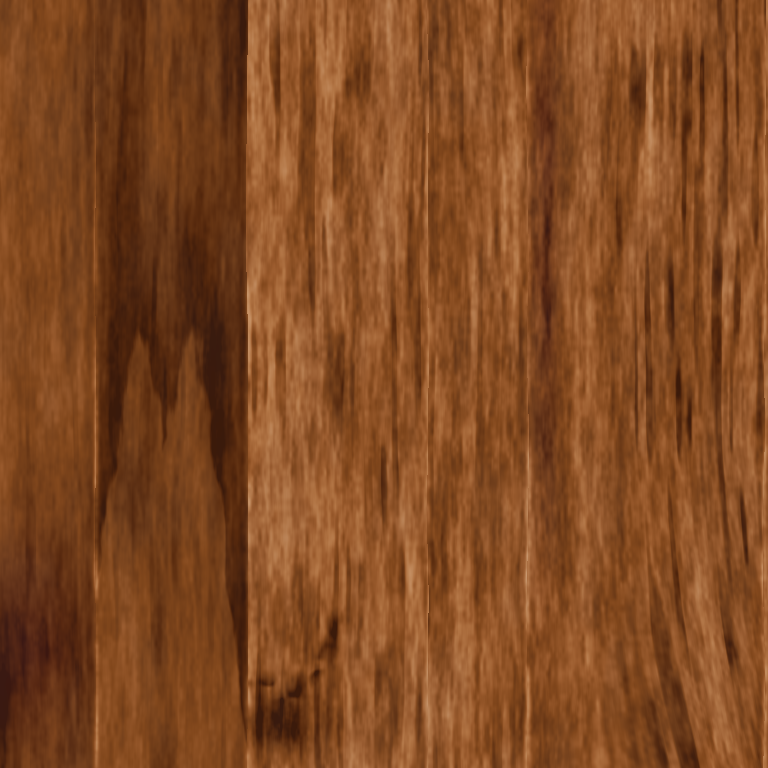
This texture is drawn by a Shadertoy shader. Its source:

```glsl
// Stained brown wooden planks with vertical grain, pale seams, dark stains and a knot.
#define PORE_DEPTH 0.50
#define STREAK_DEPTH 0.50
#define FIBRE_DEPTH 0.27
#define LINE_DEPTH 0.48
#define PATCH_DEPTH 0.34
#define STAIN_DEPTH 0.44
#define SEAM_WIDTH 0.0032
#define GRAIN_WAVER 0.012

const float plankEdge[6] = float[6](0.0, 0.124, 0.322, 0.557, 0.687, 0.996);
const float plankTone[6] = float[6](0.50, 0.41, 0.86, 0.70, 0.69, 0.75);
const float seamLight[6] = float[6](0.0, 0.55, 0.42, 0.24, 0.36, 0.40);

float hash(vec2 p) {
    vec3 q = fract(p.xyx * 0.1031);
    q += dot(q, q.yzx + 33.33);
    return fract((q.x + q.y) * q.z);
}

float noise(vec2 p) {
    vec2 cell = floor(p), f = fract(p);
    f = f * f * (3.0 - 2.0 * f);
    return mix(mix(hash(cell), hash(cell + vec2(1, 0)), f.x),
               mix(hash(cell + vec2(0, 1)), hash(cell + vec2(1, 1)), f.x), f.y);
}

float fbm(vec2 p) {
    float sum = 0.0, gain = 0.5;
    for (int i = 0; i < 4; i++) {
        sum += gain * noise(p);
        p = p * 2.03 + 17.7;
        gain *= 0.5;
    }
    return sum / 0.9375;
}

// Soft elliptical spot, 1 at its centre
float spot(vec2 p, vec2 centre, vec2 radius) {
    vec2 d = (p - centre) / radius;
    return exp(-dot(d, d));
}

// Linear ramp from dark stain (0) to pale wood (1) and worn seams (1.4)
vec3 woodColor(float tone) {
    vec3 c = mix(vec3(0.23, 0.10, 0.04), vec3(0.34, 0.16, 0.05), clamp(tone / 0.2, 0.0, 1.0));
    c = mix(c, vec3(0.43, 0.23, 0.09), clamp((tone - 0.2) / 0.2, 0.0, 1.0));
    c = mix(c, vec3(0.51, 0.28, 0.11), clamp((tone - 0.4) / 0.17, 0.0, 1.0));
    c = mix(c, vec3(0.61, 0.36, 0.18), clamp((tone - 0.57) / 0.2, 0.0, 1.0));
    c = mix(c, vec3(0.70, 0.46, 0.27), clamp((tone - 0.77) / 0.2, 0.0, 1.0));
    return mix(c, vec3(0.84, 0.66, 0.50), clamp((tone - 0.97) / 0.43, 0.0, 1.0));
}

// Ragged finger-shaped stain on the second plank
float fingerStain(vec2 p) {
    vec2 q = p + vec2(0.022 * (fbm(vec2(p.x * 8.0, p.y * 9.0)) - 0.5), 0.0);
    float fromTip = abs(abs(q.x - 0.213) - 0.033);
    float edge = 0.57 - 2.8 * fromTip - 60.0 * fromTip * fromTip;
    edge += 0.12 * (fbm(vec2(p.x * 70.0, p.y * 12.0)) - 0.5);
    float above = p.y - edge;
    float dark = smoothstep(-0.02, 0.03, above) * exp(-max(above, 0.0) * 4.0);
    float pale = smoothstep(0.03, -0.03, above) * 0.17;
    float tongue = spot(q, vec2(0.28, 0.45), vec2(0.014, 0.17));
    tongue += 0.8 * spot(q, vec2(0.25, 0.68), vec2(0.022, 0.09));
    tongue += 0.6 * spot(q, vec2(0.168, 0.36), vec2(0.010, 0.10));
    return pale - 0.20 * dark - 0.30 * tongue;
}

// Broken dark rim and core of the knot on the third plank
float knot(vec2 p) {
    vec2 d = p - vec2(0.362, 0.185) + 0.02 * (vec2(noise(p * 40.0), noise(p * 40.0 + 9.0)) - 0.5);
    float ring = exp(-pow((length(d * vec2(1.0, 0.85)) - 0.072) / 0.009, 2.0));
    ring *= smoothstep(0.02, -0.04, d.y - 0.3 * d.x) * smoothstep(0.15, 0.55, noise(p * 60.0));
    float core = spot(p, vec2(0.368, 0.058), vec2(0.050, 0.042)) * (0.6 + 0.7 * fbm(p * 45.0));
    return 0.55 * ring + 0.70 * core + 0.26 * spot(p, vec2(0.37, 0.20), vec2(0.06, 0.06));
}

void mainImage(out vec4 fragColor, in vec2 fragCoord) {
    vec2 p = fragCoord / iResolution.xy;

    // Plank under this point, and the pale seams between planks
    int plank = 0;
    float seam = 0.0, groove = 0.0;
    for (int i = 1; i < 6; i++) {
        float d = p.x - plankEdge[i] - 0.004 * (noise(vec2(p.y * 9.0, float(i) * 7.0)) - 0.5);
        if (d > 0.0) plank = i;
        float worn = smoothstep(0.25, 0.7, fbm(vec2(p.y * 20.0, float(i) * 5.3)));
        worn *= mix(1.2, 0.35, smoothstep(0.3, 0.9, p.y));
        seam += seamLight[i] * worn * exp(-pow((d - 0.001) / SEAM_WIDTH, 2.0));
        groove += 0.16 * exp(-pow((d + 0.008) / 0.006, 2.0));
    }
    float id = float(plank);

    // Nearly straight grain, leaning to the lower right on the wide plank
    vec2 g = p + vec2(id * 3.7, id * 5.1);
    g.x += GRAIN_WAVER * (fbm(p * vec2(4.0, 3.0) + id * 11.0) - 0.5);
    float bend = max(0.5 - p.y, 0.0);
    if (plank == 4) g.x -= 0.22 * bend * bend * smoothstep(0.72, 0.92, p.x);

    // Layered grain: patches, streaks, pores and short fibres
    float clearWood = plank < 2 ? 0.55 : 1.0;
    float tone = plankTone[plank];
    tone += PATCH_DEPTH * (fbm(p * vec2(9.0, 4.0) + id * 23.0) - 0.5);
    tone += STREAK_DEPTH * (fbm(g * vec2(30.0, 2.0)) - 0.5);
    float pores = fbm(g * vec2(105.0, 11.0) + 31.0) - 0.5;
    float fibres = noise(g * vec2(210.0, 46.0)) + 0.5 * noise(g * vec2(240.0, 130.0)) - 0.75;
    tone += clearWood * (PORE_DEPTH * pores + FIBRE_DEPTH * fibres);

    // Thin dark grain lines, strongest on the open-grained planks
    float lines = smoothstep(0.52, 0.82, noise(g * vec2(130.0, 7.0) + 70.0));
    float openGrain = plank == 4 ? smoothstep(0.76, 0.84, p.x) : (plank == 2 ? 0.75 : 0.45);
    lines *= 0.3 + 0.9 * noise(g * vec2(60.0, 22.0));
    tone -= LINE_DEPTH * lines * openGrain * clearWood;

    // Stains, knot and the pale margin of the third plank
    float corner = spot(p, vec2(0.04, 0.16), vec2(0.07, 0.14)) * (0.6 + 0.7 * fbm(p * 14.0));
    float stripe = spot(p, vec2(0.709, 0.74), vec2(0.017, 0.42));
    stripe *= 0.4 + 0.9 * fbm(p * vec2(50.0, 14.0));
    if (plank == 0) tone -= STAIN_DEPTH * corner;
    if (plank == 1) tone += fingerStain(p);
    if (plank == 2) tone += 0.10 * exp(-abs(p.x - 0.328) / 0.008) - knot(p);
    if (plank == 4) tone -= STAIN_DEPTH * stripe;
    tone += seam - groove;

    // Colour, with a slight red cast in the stains
    vec3 color = woodColor(tone);
    float redCast = plank == 0 ? corner : (plank == 4 ? stripe : 0.0);
    color += vec3(0.004, -0.008, 0.022) * redCast;
    float dull = smoothstep(0.4, 0.7, fbm(p * vec2(30.0, 9.0) + 50.0));
    color += vec3(-0.006, 0.004, 0.014) * dull;
    fragColor = vec4(clamp(color, 0.0, 1.0), 1.0);
}
```
